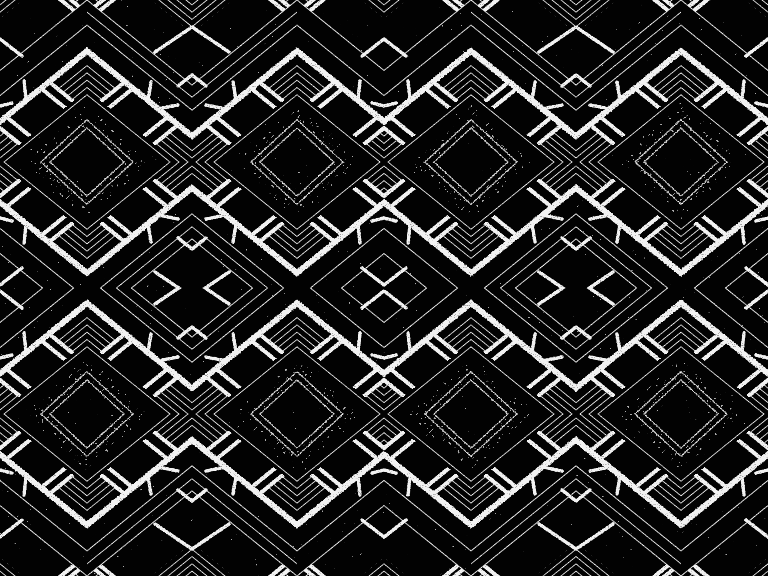
Write a WebGL 1 fragment shader that draws this pattern.

```glsl
precision highp float;
// Mirrored zigzag bands around hatched diamonds, white on black with grainy wear.

uniform vec2 u_resolution;

const vec2 SHEET = vec2(768.0, 576.0);  // design units across the canvas
const float SLOPE = 0.81;               // rise over run of every diagonal
const float ACROSS = 0.63;              // diagonal coordinate to true distance
const vec3 INK = vec3(0.95);
const vec3 GROUND = vec3(0.008);

vec2 gradientAt(vec2 cell) {
  float h = fract(sin(dot(cell, vec2(127.1, 311.7))) * 43758.5);
  return vec2(cos(h * 6.2832), sin(h * 6.2832));
}

float gradientNoise(vec2 p) {
  vec2 i = floor(p);
  vec2 f = fract(p);
  vec2 w = f * f * f * (f * (f * 6.0 - 15.0) + 10.0);
  float a = dot(gradientAt(i), f);
  float b = dot(gradientAt(i + vec2(1.0, 0.0)), f - vec2(1.0, 0.0));
  float c = dot(gradientAt(i + vec2(0.0, 1.0)), f - vec2(0.0, 1.0));
  float d = dot(gradientAt(i + vec2(1.0, 1.0)), f - vec2(1.0, 1.0));
  return mix(mix(a, b, w.x), mix(c, d, w.x), w.y);
}

float stroke(float dist, float halfWidth, float aa) {
  return 1.0 - smoothstep(halfWidth - 0.5 * aa, halfWidth + 0.5 * aa, abs(dist));
}

float diagonal(float coord, float at, float halfWidth, float aa) {
  return stroke((coord - at) * ACROSS, halfWidth, aa);
}

float hatch(float coord, float start, float gap, float aa) {
  float offset = mod(coord - start + 0.5 * gap, gap) - 0.5 * gap;
  return stroke(offset * ACROSS, 0.5, aa);
}

float segment(vec2 p, vec2 a, vec2 b) {
  vec2 ab = b - a;
  return length(p - a - ab * clamp(dot(p - a, ab) / dot(ab, ab), 0.0, 1.0));
}

// Inside a band of values, 1; elsewhere 0
float within(float v, float lo, float hi) {
  return step(lo, v) * step(v, hi);
}

// Fine lines: diamond outline, hatching and contours beyond the zigzag
float fineLines(float d, float s, float wide, float aa) {
  float ink = diagonal(d, 83.0, 0.5, aa);
  float tips = max(step(64.0, s), step(s, -48.0));
  ink = max(ink, hatch(d, 83.0, 9.0, aa) * tips * within(d, 83.0, 124.0));
  ink = max(ink, diagonal(d, 169.0, 0.55, aa));
  ink = max(ink, diagonal(d, 185.0, 0.5, aa) * wide);
  ink = max(ink, diagonal(d, 200.0, 0.55, aa));
  float border = max(step(264.0, d), step(186.0, s) * step(200.0, d));
  return max(ink, hatch(d, 200.0, 9.0, aa) * border);
}

// Bars that bridge the gap between diamond and zigzag
float bars(float d, float s, float width, float aa) {
  float inner = max(diagonal(s, 45.0, width, aa), diagonal(s, 61.0, width, aa));
  float outer = max(diagonal(s, -25.0, width, aa), diagonal(s, -45.0, width, aa));
  float edge = max(diagonal(s, 174.0, width, aa), diagonal(s, 184.0, width, aa));
  return max(max(inner, outer) * within(d, 89.0, 137.0), edge * step(200.0, d));
}

// Spurs and chevrons; wide cells lie at x = 0, narrow cells at x = 192
float accents(vec2 f) {
  float dist = segment(f, vec2(44.0, 62.0), vec2(41.0, 80.0));
  dist = min(dist, segment(f, vec2(14.0, 57.0), vec2(34.0, 53.0)));
  dist = min(dist, segment(f, vec2(0.0, 87.0), vec2(14.0, 76.0)));
  dist = min(dist, segment(f, vec2(0.0, 135.0), vec2(37.0, 110.0)));
  dist = min(dist, segment(f, vec2(166.0, 63.0), vec2(168.0, 81.0)));
  dist = min(dist, segment(f, vec2(180.0, 59.0), vec2(192.0, 56.0)));
  return min(dist, segment(f, vec2(192.0, 123.0), vec2(170.0, 106.0)));
}

void main() {
  vec2 p = gl_FragCoord.xy / u_resolution * SHEET;
  float aa = SHEET.x / u_resolution.x;

  // Two mirrored columns and two mirrored rows
  vec2 f = vec2(abs(mod(p.x, 384.0) - 192.0), abs(abs(p.y - 288.0) - 126.0));
  float dx = abs(f.x - 105.0);
  float d = dx + f.y / SLOPE;           // grows outward from the diamond
  float s = f.y / SLOPE - dx;           // runs along its sides
  float core = dx + f.y / 0.92;
  float wide = step(f.x, 105.0);

  // Ragged edges and speckled ink
  float rough = gradientNoise(p * 0.55);
  float grain = gradientNoise(p * 0.9 + 31.0);
  float fine = fineLines(d, s, wide, aa);
  float wobble = core + 1.6 * rough;
  fine = max(fine, stroke((wobble - 46.0) * 0.68, 0.6, aa));
  fine = max(fine, stroke((wobble - 37.0) * 0.68, 0.6, aa));
  fine *= 0.82 + 0.5 * grain;

  float bold = diagonal(d, 137.0, 2.9 + 1.2 * rough, aa);
  bold = max(bold, bars(d, s, 2.0 + 0.6 * rough, aa));
  bold = max(bold, stroke(accents(f), 1.7 + 0.6 * rough, aa));
  bold *= 1.0 - 0.35 * smoothstep(0.2, 0.5, grain);

  // Loose flecks, thickest around the core diamonds
  float halo = within(core, 40.0, 62.0);
  float open = max(step(d, 78.0), within(d, 143.0, 240.0));
  float fleck = gradientNoise(vec2(p.x + p.y, 1.6 * (p.y - p.x)) * 0.2 + 7.0);
  float limit = mix(0.5, 0.36, halo);
  float flecks = smoothstep(limit, limit + 0.1, fleck) * open * 0.7;

  float ink = clamp(max(max(fine, bold), flecks), 0.0, 1.0);
  gl_FragColor = vec4(mix(GROUND, INK, ink), 1.0);
}
```
